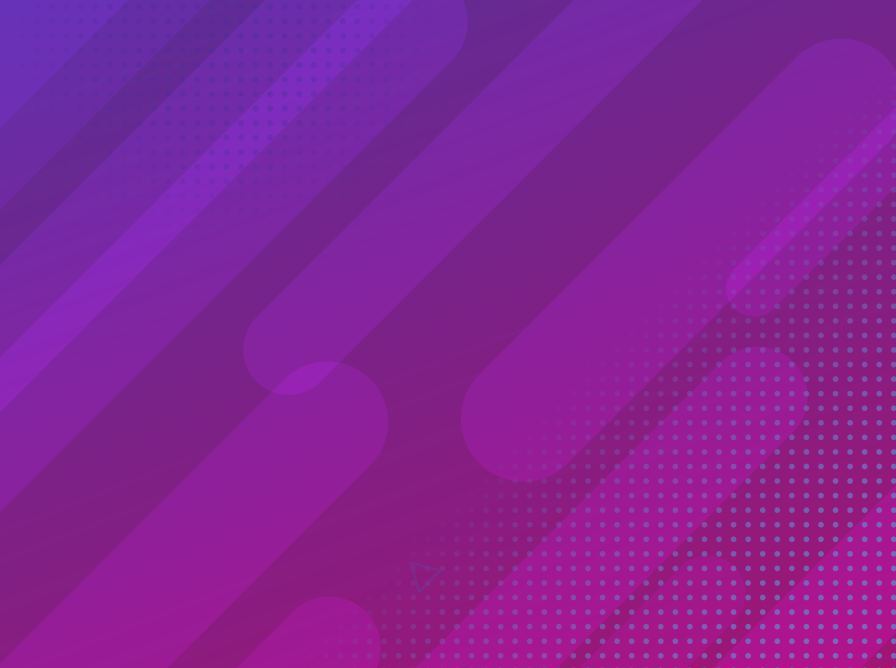
Write a Shadertoy shader that draws this background.

```glsl
// Violet to magenta gradient with diagonal rounded stripes, fading dot grids and a small triangle.

// Soft coverage of a signed distance, about one pixel wide
float cover(float d) {
    return clamp(0.5 - d * iResolution.y, 0.0, 1.0);
}

// Round-ended 45 degree stripe from a start point; negative reach runs down-left
float stripe(vec2 p, vec2 start, float reach, float radius) {
    const vec2 along = vec2(0.70711);
    vec2 q = p - start;
    float t = clamp(dot(q, along), min(reach, 0.0), max(reach, 0.0));
    return cover(length(q - along * t) - radius);
}

// Grid of round dots passing through an anchor point
float dotGrid(vec2 p, vec2 anchor, float cell, float radius) {
    vec2 q = mod(p - anchor + 0.5 * cell, cell) - 0.5 * cell;
    return cover(length(q) - radius);
}

// Distance to an equilateral triangle of given inradius
float triangle(vec2 q, float inradius, float turn) {
    float d = -1.0;
    for (int i = 0; i < 3; i++) {
        float a = turn + float(i) * 2.0944;
        d = max(d, -dot(q, vec2(cos(a), sin(a))));
    }
    return d - inradius;
}

void mainImage(out vec4 fragColor, in vec2 fragCoord) {
    vec2 p = fragCoord / iResolution.y;

    // Base gradient, mostly downward
    float blend = clamp(0.255 * p.x + 0.657 * (1.0 - p.y), 0.0, 1.0);
    vec3 color = mix(vec3(0.35, 0.18, 0.60), vec3(0.63, 0.08, 0.455), blend);

    // Upper left stripes
    float layers = 0.7 * stripe(p, vec2(-0.4, 0.6), 2.0, 0.222);
    layers += 0.7 * stripe(p, vec2(-0.4, 0.6), 2.0, 0.136);
    layers += stripe(p, vec2(-0.2, 0.293), 2.0, 0.078);
    layers += stripe(p, vec2(0.618, 0.967), -2.0, 0.082);

    // Middle stripes
    layers += stripe(p, vec2(0.432, 0.477), 2.0, 0.068);
    layers += stripe(p, vec2(0.784, 0.373), 0.672, 0.094);
    layers += stripe(p, vec2(0.490, 0.368), -2.0, 0.091);
    layers += stripe(p, vec2(0.493, 0.030), -2.0, 0.077);

    // Right stripes
    layers += stripe(p, vec2(1.129, 0.568), 2.0, 0.042);
    layers += stripe(p, vec2(1.134, 0.406), -2.0, 0.075);
    layers += 0.7 * stripe(p, vec2(1.059, 0.111), -2.0, 0.057);
    layers += stripe(p, vec2(1.089, -0.089), 2.0, 0.078);
    color += layers * mix(vec3(0.035, 0.012, 0.085), vec3(0.07, -0.008, 0.09), blend);

    // Dark dots fading around the upper left
    float darkFade = 1.0 - smoothstep(0.08, 0.36, length((p - vec2(0.34, 0.94)) * vec2(0.9, 1.0)));
    color = mix(color, vec3(0.30, 0.17, 0.62),
                0.4 * darkFade * dotGrid(p, vec2(0.012, 0.990), 0.0218, 0.0045));

    // Teal dots growing stronger toward the lower right
    float tealFade = smoothstep(0.42, 1.25, p.x - p.y);
    float tealDots = dotGrid(p, vec2(1.2944, 0.0401), 0.0218, 0.0042);
    color = mix(color, vec3(0.42, 0.47, 0.77), 0.85 * sqrt(tealFade) * tealDots);

    // Faint triangle outline
    float outline = abs(triangle(p - vec2(0.634, 0.139), 0.013, 0.28)) - 0.0016;
    color = mix(color, vec3(0.42, 0.22, 0.60), 0.55 * cover(outline));

    fragColor = vec4(color, 1.0);
}
```
